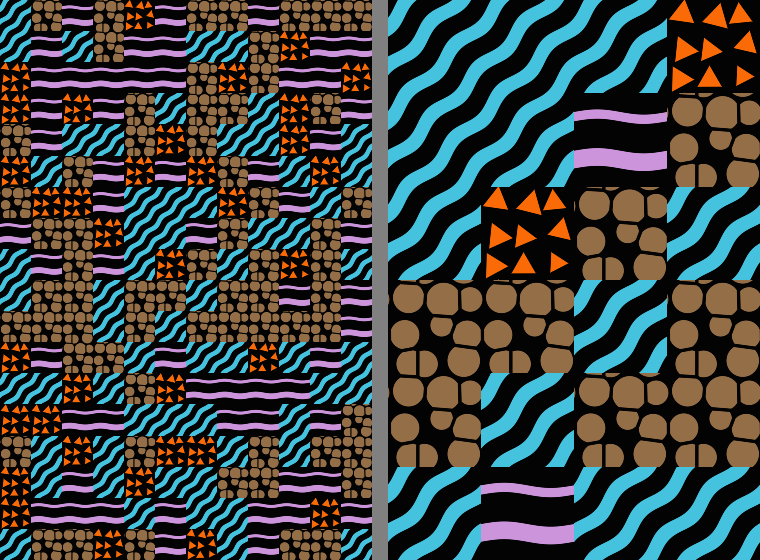
Left: the whole. Right: its middle third, enlarged.
This pattern is drawn by a WebGL 2 fragment shader. Its source:

```glsl
#version 300 es
precision highp float;

uniform vec2 u_resolution;
out vec4 fragColor;

#define TILES vec2(12.0, 18.0)
#define SITES 3.0          // pebbles or triangles along a tile side
#define SEED 37u
#define BAND_HALF 0.22     // half width of a diagonal band, in periods
#define BAND_WAVE 0.055
#define LINE_WAVE 0.028
#define PEBBLE_GAP 0.055

const float TAU = 6.2831853;
const vec3 BLACK  = vec3(0.01);
const vec3 BROWN  = vec3(0.58, 0.43, 0.28);
const vec3 CYAN   = vec3(0.27, 0.76, 0.87);
const vec3 LILAC  = vec3(0.80, 0.58, 0.86);
const vec3 ORANGE = vec3(0.98, 0.42, 0.03);

uint mixBits(uint n) {
  n = (n ^ (n >> 16)) * 0x7feb352du;
  n = (n ^ (n >> 15)) * 0x846ca68bu;
  return n ^ (n >> 16);
}

float hash(vec2 cell, uint salt) {
  uvec2 c = uvec2(cell);
  uint n = mixBits(c.x + mixBits(c.y + mixBits(salt + SEED)));
  return float(n >> 8) / 16777216.0;
}

// Jittered site that wraps at the tile border: xy position, z random value
vec3 site(vec2 cell, float jitter, uint salt) {
  vec2 wrapped = mod(cell, SITES);
  vec2 r = vec2(hash(wrapped, salt), hash(wrapped, salt + 1u));
  return vec3(cell + 0.5 + jitter * (r - 0.5), hash(wrapped, salt + 2u));
}

// Two wavy horizontal lines, one thin and one thick
float linesDistance(vec2 p) {
  float y = p.y - LINE_WAVE * sin(TAU * p.x);
  return min(abs(y - 0.75) - 0.05, abs(y - 0.29) - 0.095);
}

// Rising diagonal bands whose neighbours wave in opposite phase
float bandsDistance(vec2 p) {
  float across = p.x - p.y + BAND_WAVE * sin(TAU * (p.x + p.y));
  return (abs(fract(2.0 * across) - 0.5) - BAND_HALF) * 0.354;
}

float pebbleRadius(float r) { return mix(0.36, 0.56, r); }

// Rounded cells of a power diagram
float pebblesDistance(vec2 p) {
  vec2 q = p * SITES, base = floor(q);
  vec3 nearest = vec3(0.0);
  float best = 1e3;
  for (int j = -2; j <= 2; j++)
    for (int i = -2; i <= 2; i++) {
      vec3 s = site(base + vec2(i, j), 0.65, 10u);
      float r = pebbleRadius(s.z);
      float power = dot(q - s.xy, q - s.xy) - r * r;
      if (power < best) { best = power; nearest = s; }
    }
  float d = length(q - nearest.xy) - pebbleRadius(nearest.z);
  for (int j = -2; j <= 2; j++)
    for (int i = -2; i <= 2; i++) {
      vec3 s = site(base + vec2(i, j), 0.65, 10u);
      float apart = distance(s.xy, nearest.xy);
      if (apart < 0.01) continue;
      float r = pebbleRadius(s.z);
      float power = dot(q - s.xy, q - s.xy) - r * r;
      d = max(d, PEBBLE_GAP - (power - best) / (2.0 * apart));
    }
  return d / SITES;
}

// Scattered triangles, each with its own turn and size
float trianglesDistance(vec2 p) {
  vec2 q = p * SITES, base = floor(q);
  float d = 1e3;
  for (int j = -1; j <= 1; j++)
    for (int i = -1; i <= 1; i++) {
      vec3 s = site(base + vec2(i, j), 0.3, 20u);
      float turn = TAU * s.z, inradius = mix(0.18, 0.25, fract(s.z * 7.0));
      vec2 v = mat2(cos(turn), sin(turn), -sin(turn), cos(turn)) * (q - s.xy);
      d = min(d, max(abs(v.x) * 0.866 + v.y * 0.5, -v.y) - inradius);
    }
  return d / SITES;
}

void main() {
  vec2 grid = gl_FragCoord.xy / u_resolution * TILES;
  vec2 p = fract(grid);
  float pixel = TILES.x / u_resolution.x;

  // Each tile draws one of four motifs
  float pick = hash(floor(grid), 0u);
  float d;
  vec3 ink;
  if (pick < 0.30)      { d = bandsDistance(p);     ink = CYAN; }
  else if (pick < 0.57) { d = linesDistance(p);     ink = LILAC; }
  else if (pick < 0.82) { d = pebblesDistance(p);   ink = BROWN; }
  else                  { d = trianglesDistance(p); ink = ORANGE; }

  float cover = 1.0 - smoothstep(-0.5 * pixel, 0.5 * pixel, d);
  fragColor = vec4(mix(BLACK, ink, cover), 1.0);
}
```
